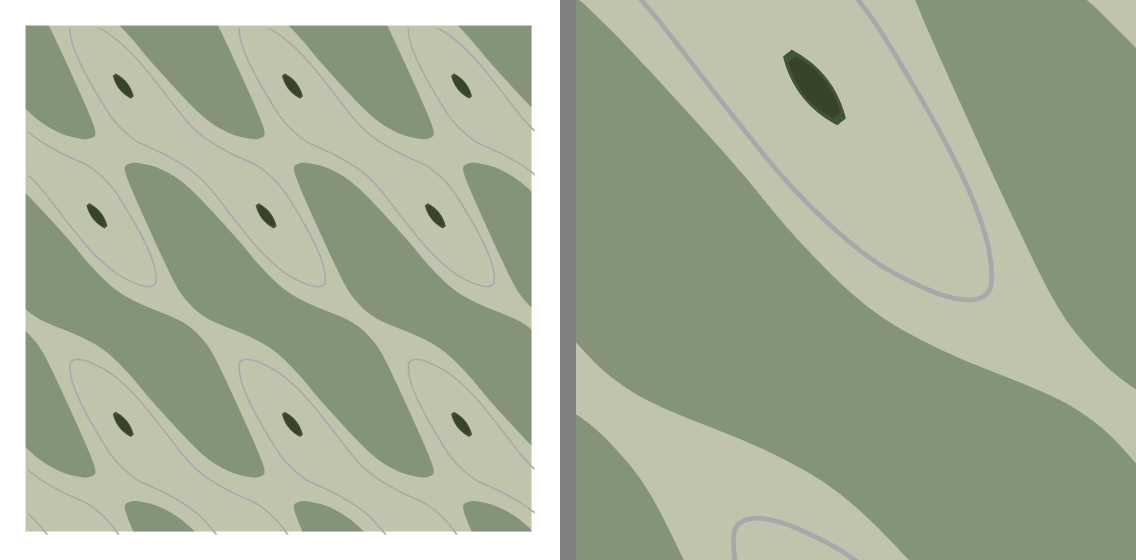
Left, the full canvas; right, a detail of the centre.
A Shadertoy shader for this pattern:

```glsl
// Repeat cell is 232 x 464; columns are sheared so each leaning shape stays whole
vec2 wrapCell(vec2 p) {
    p.y = mod(p.y + 232.0, 464.0) - 232.0;
    float lean = 0.95 * p.y;
    p.x = mod(p.x - lean + 116.0, 232.0) - 116.0 + lean;
    return p;
}

// The second half of each outline is the first half turned by 180 degrees
vec2 knot(vec2 outline[16], int i) {
    i = i & 31;
    return i < 16 ? outline[i] : -outline[i - 16];
}

vec2 catmullRom(vec2 a, vec2 b, vec2 c, vec2 d, float t) {
    return b + 0.5 * t * (c - a + t * (2.0 * a - 5.0 * b + 4.0 * c - d
        + t * (3.0 * (b - c) + d - a)));
}

// Signed distance to a smooth closed outline, negative inside
float outlineDistance(vec2 p, vec2 outline[16]) {
    float nearest = 1e6, side = 1.0;
    vec2 start = outline[0];
    for (int i = 0; i < 32; i++) {
        vec2 a = knot(outline, i + 31), b = knot(outline, i);
        vec2 c = knot(outline, i + 1), d = knot(outline, i + 2);
        for (int s = 1; s <= 4; s++) {
            vec2 end = catmullRom(a, b, c, d, float(s) / 4.0);
            vec2 edge = end - start, w = p - start;
            vec2 gap = w - edge * clamp(dot(w, edge) / dot(edge, edge), 0.0, 1.0);
            nearest = min(nearest, dot(gap, gap));
            bool above = start.y > p.y;
            if (above != (end.y > p.y) && w.x < edge.x * w.y / edge.y) side = -side;
            start = end;
        }
    }
    return side * sqrt(nearest);
}

// Slim lens with blunt ends
float seedDistance(vec2 p, float size) {
    vec2 axis = vec2(0.62, 0.785);
    float along = dot(p, axis) / size;
    float across = abs(dot(p, vec2(-axis.y, axis.x))) / size;
    return size * max(across - 7.0 * (1.0 - along * along / 625.0), abs(along) - 20.0);
}

float squareDistance(vec2 p, float halfSide) {
    p = abs(p) - halfSide;
    return max(p.x, p.y);
}

void mainImage(out vec4 fragColor, in vec2 fragCoord) {
    // Canvas is 768 units wide, y runs downward
    vec2 uv = fragCoord / iResolution.xy;
    vec2 p = vec2(uv.x, 1.0 - uv.y) * 768.0;
    float pixel = 768.0 / min(iResolution.x, iResolution.y);

    // Green wavy shapes
    float leaf = outlineDistance(wrapCell(p - vec2(383, 439)), vec2[16](
        vec2(-212, -208), vec2(-204, -215), vec2(-190, -215), vec2(-160, -206),
        vec2(-122, -180), vec2(-60, -114), vec2(-27, -75), vec2(6, -43),
        vec2(40, -23), vec2(86, -4), vec2(106, 7), vec2(122, 21),
        vec2(139, 43), vec2(159, 83), vec2(182, 133), vec2(204, 183)));
    vec3 color = mix(vec3(0.755, 0.77, 0.68), vec3(0.515, 0.58, 0.48),
        clamp(0.5 - leaf / pixel, 0.0, 1.0));

    // Dark seeds, two per cell, with a paler rim
    for (float turn = -1.0; turn < 2.0; turn += 2.0) {
        vec2 q = wrapCell(p - vec2(267, 207) - turn * vec2(98, 89));
        color = mix(color, vec3(0.25, 0.33, 0.21),
            clamp(0.5 - seedDistance(q, 1.0) / pixel, 0.0, 1.0));
        color = mix(color, vec3(0.225, 0.26, 0.165),
            clamp(0.5 - seedDistance(q, 0.82) / pixel, 0.0, 1.0));
    }

    // White margin
    float panel = squareDistance(p - 382.0, 347.0);
    color = mix(color, vec3(1.0), clamp(0.5 + panel / pixel, 0.0, 1.0));

    // Thin grey contour, its panel offset by four units
    float contour = outlineDistance(wrapCell(p - vec2(271, 211)), vec2[16](
        vec2(-175, -172), vec2(-172, -180), vec2(-162, -182), vec2(-145, -177),
        vec2(-118, -162), vec2(-85, -132), vec2(-52, -92), vec2(-15, -45),
        vec2(10, -22), vec2(41, -3), vec2(64, 8), vec2(86, 19),
        vec2(114, 45), vec2(138, 82), vec2(160, 122), vec2(172, 152)));
    float line = max(abs(contour) - 1.1, squareDistance(p - 386.0, 347.0));
    color = mix(color, vec3(0.66, 0.66, 0.67), clamp(0.5 - line / pixel, 0.0, 1.0));

    fragColor = vec4(color, 1.0);
}
```
